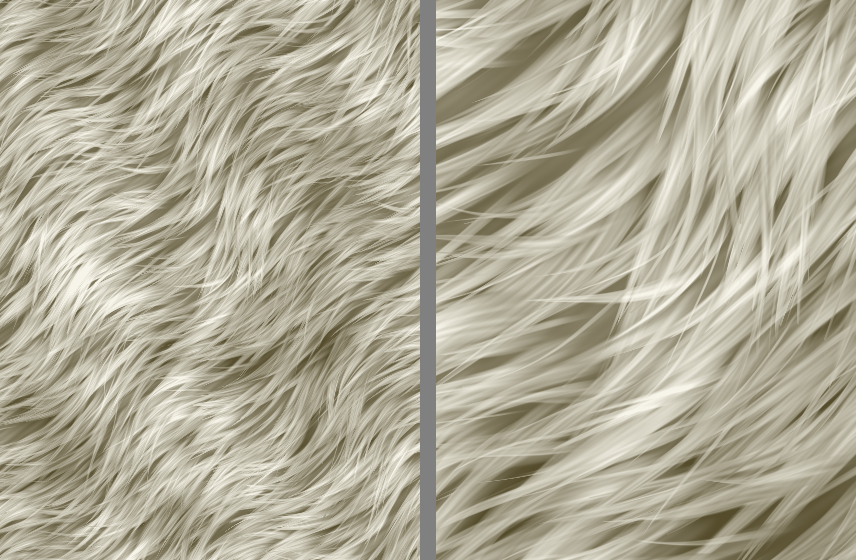
Left: the whole. Right: its middle third, enlarged.
A Shadertoy shader for this texture:

```glsl
const vec3 SHADE = vec3(0.45, 0.42, 0.31);
const vec3 LIGHT = vec3(0.92, 0.91, 0.86);
const int LAYERS = 9;
const float CELL_UNDER = 0.115;      // lock spacing, bottom layer
const float CELL_TOP = 0.068;        // lock spacing, top layer
const float WIDTH_UNDER = 0.030;     // half width of a broad lock
const float WIDTH_TOP = 0.0020;      // half width of a loose wisp
const float LEAN = 0.64;             // mean slope of the pile, radians
const float SWING = 0.42;            // slope change across a fold
const float FOLD_PERIOD = 0.55;
const float TUFT_SPREAD = 0.38;      // slope change between tufts
const float STRAND_FREQ = 115.0;
const float STRAND_CONTRAST = 0.40;
const float SHADOW = 0.17;
const float EXPOSURE = 0.13;
const float BROAD_CONTRAST = 0.50;
const float TUFT_CONTRAST = 0.46;
const float TAU = 6.2831853;

vec4 hash4(vec2 p) {
    vec4 h = fract(p.xyxy * vec4(0.1031, 0.1030, 0.0973, 0.1099));
    h += dot(h, h.wzxy + 33.33);
    return fract((h.xxyz + h.yzzw) * h.zywx);
}

vec2 gradient(vec2 cell) {
    float a = TAU * hash4(cell).x;
    return vec2(cos(a), sin(a));
}

float gradientNoise(vec2 p) {
    vec2 i = floor(p), f = p - i;
    vec2 s = f * f * f * (f * (f * 6.0 - 15.0) + 10.0);
    vec2 e = vec2(1.0, 0.0);
    float low = mix(dot(gradient(i), f), dot(gradient(i + e), f - e), s.x);
    float high = mix(dot(gradient(i + e.yx), f - e.yx), dot(gradient(i + 1.0), f - 1.0), s.x);
    return mix(low, high, s.y);
}

// Slope of the pile: steep and flat bands along diagonal folds
float pileSlope(vec2 p) {
    float n = gradientNoise(p * 4.5 + 31.0);
    float fold = p.x + p.y / 2.1 - 1.0 + 0.08 * n;
    return LEAN + SWING * cos(TAU * fold / FOLD_PERIOD) + 0.35 * n;
}

// Paints one tapered, bent lock over the tone below it
float paintLock(float tone, vec2 p, vec2 root, float len, float halfWidth,
                vec4 rnd, float rank, float pixel) {
    vec2 d = p - root;
    if (dot(d, d) > 1.3 * len * len) return tone;

    // Bend the axis so the tip follows the pile
    float slope = pileSlope(root);
    float tuft = TUFT_SPREAD * gradientNoise(root * 11.0 + 71.0);
    float tilt = slope + tuft + (rnd.z - 0.5) * mix(0.3, 0.7, rank);
    vec2 dir = -vec2(cos(tilt), sin(tilt));
    float u = dot(d, dir), t = u / len;
    if (t < 0.0 || t > 1.2) return tone;
    float turn = pileSlope(root + dir * len * 0.7) - slope + (rnd.w - 0.5) * 0.4;
    float v = dot(d, vec2(-dir.y, dir.x)) - 0.6 * turn * t * u;
    v -= 0.03 * len * sin(t * 5.0 + rnd.x * TAU) * t;
    if (abs(v) > halfWidth * 2.0 + 2.0 * pixel) return tone;

    // Strands gather toward the tip and end at uneven lengths
    float gather = mix(1.0, 0.5, clamp(t, 0.0, 1.0));
    vec2 q = vec2(v / gather * STRAND_FREQ + rnd.y * 91.0, t * 1.8 + rnd.x * 57.0);
    float strand = gradientNoise(q);
    float fine = gradientNoise(q * vec2(2.1, 1.6) + 17.0);
    float reach = clamp(t + 0.34 * strand + 0.18 * fine, 0.0, 1.0);
    float w = halfWidth * pow(1.0 - reach, 0.8) * mix(0.5, 1.0, smoothstep(0.0, 0.35, t));

    float soft = 0.6 * pixel + 0.10 * halfWidth;
    float cover = 1.0 - smoothstep(w - soft, w + soft, abs(v));
    cover *= smoothstep(0.0, 0.30, t) * min(1.0, w / (0.5 * pixel));
    float halo = 1.0 - smoothstep(0.4, 1.9, abs(v) / halfWidth);
    halo *= smoothstep(0.1, 0.4, t) * (1.0 - smoothstep(0.65, 1.0, t));

    float body = mix(0.22, 0.74, smoothstep(0.0, 0.5, t));
    body += mix(-0.06, 0.12, rank) + (rnd.y - 0.5) * 0.28;
    body += STRAND_CONTRAST * (strand + 0.9 * fine);
    body -= 0.08 * smoothstep(0.5, 1.0, abs(v) / halfWidth);
    tone -= SHADOW * halo * mix(1.0, 0.15, rank);
    return mix(tone, body, cover * mix(0.95, 0.55, rank));
}

void mainImage(out vec4 fragColor, in vec2 fragCoord) {
    float pixel = 1.0 / iResolution.x;
    vec2 p = fragCoord * pixel;

    // Shaded underfur
    vec2 along = vec2(cos(LEAN), sin(LEAN));
    vec2 lie = vec2(dot(p, along), dot(p, vec2(-along.y, along.x)));
    float tone = 0.15 + 0.25 * gradientNoise(lie * vec2(9.0, 110.0));

    // Locks, broad to thin; upstream tips cover downstream roots
    for (int layer = 0; layer < LAYERS; layer++) {
        float rank = float(layer) / float(LAYERS - 1);
        float size = mix(CELL_UNDER, CELL_TOP, rank);
        vec2 shift = vec2(0.37, 0.61) * float(layer);
        vec2 home = floor(p / size + shift);
        for (int y = -1; y <= 3; y++)
        for (int x = -1; x <= 3; x++) {
            vec2 cell = home + vec2(x, y);
            vec4 rnd = hash4(cell + 43.0 * float(layer) + 11.0);
            vec4 shape = hash4(cell + 29.0 * float(layer) + 307.0);
            vec2 root = (cell + rnd.xy - shift) * size;
            float len = size * mix(1.6, 2.7, shape.x);
            float halfWidth = mix(WIDTH_UNDER, WIDTH_TOP, pow(rank, 0.7)) * mix(0.6, 1.3, shape.y);
            tone = paintLock(tone, p, root, len, halfWidth, shape.zwxy, rank, pixel);
        }
    }

    // Broad light and shade, with darker hollows between tufts
    tone += EXPOSURE + BROAD_CONTRAST * gradientNoise(p * 3.2 + 7.0);
    tone += TUFT_CONTRAST * gradientNoise(lie * vec2(6.0, 13.0) + 3.0);
    tone = tone < 0.15 ? 0.15 + 0.65 * (tone - 0.15) : tone;
    fragColor = vec4(mix(SHADE, LIGHT, clamp(tone, -0.25, 1.10)), 1.0);
}
```
